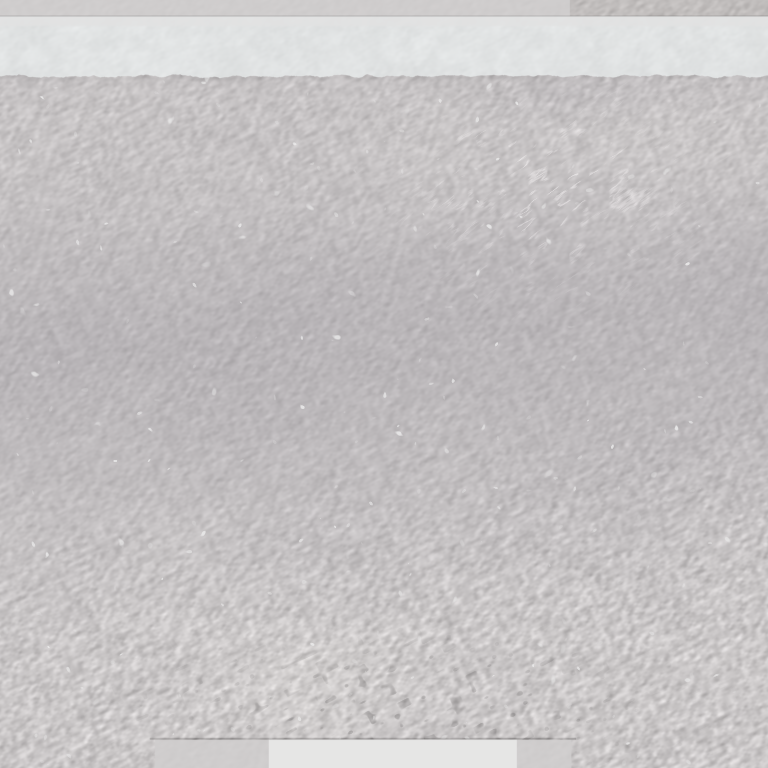
Write a Shadertoy shader that draws this texture.

```glsl
// Frosted grey-lilac sheet with slanted fine grain, a pale top band and flat panels at the bottom edge.

const vec3 SHADE = vec3(0.718, 0.704, 0.715);   // dark middle of the sheet
const vec3 LIGHT = vec3(0.800, 0.788, 0.788);   // lit parts of the sheet
const vec3 BAND = vec3(0.880, 0.889, 0.890);
const vec3 PANEL = vec3(0.812, 0.803, 0.803);
const vec3 TILE = vec3(0.902, 0.900, 0.898);
const vec3 FLECK = vec3(0.930, 0.930, 0.930);

const float BAND_TOP = 0.979;
const float BAND_BOTTOM = 0.901;
const float PANEL_TOP = 0.037;
const float GRAIN_SCALE = 165.0;
const float GRAIN_SLANT = 0.45;                 // radians
const float FLECK_CELLS = 34.0;
const float FLECK_SHARE = 0.26;

float hash(vec2 p) {
    return fract(sin(dot(p, vec2(127.1, 311.7))) * 43758.5453);
}

float noise(vec2 p) {
    vec2 i = floor(p), f = fract(p);
    f = f * f * (3.0 - 2.0 * f);
    return mix(mix(hash(i), hash(i + vec2(1, 0)), f.x),
               mix(hash(i + vec2(0, 1)), hash(i + vec2(1, 1)), f.x), f.y);
}

float fbm(vec2 p) {
    float sum = 0.0, weight = 0.5;
    for (int i = 0; i < 4; i++) {
        sum += weight * noise(p);
        p = p * 2.03 + 17.3;
        weight *= 0.5;
    }
    return sum / 0.9375;
}

vec2 rotate(vec2 p, float a) {
    return vec2(cos(a) * p.x + sin(a) * p.y, cos(a) * p.y - sin(a) * p.x);
}

// Soft round pool of light, 1 at its centre
float pool(vec2 p, vec2 centre, vec2 size) {
    vec2 d = (p - centre) / size;
    return exp(-dot(d, d));
}

// Antialiased step and span
float rise(float edge, float x) {
    float w = 0.8 / iResolution.y;
    return smoothstep(edge - w, edge + w, x);
}

float span(float a, float b, float x) {
    return rise(a, x) - rise(b, x);
}

// Slanted relief: grain lit from the upper left, centred on zero
float grain(vec2 uv) {
    vec2 p = rotate(uv, GRAIN_SLANT) * GRAIN_SCALE * vec2(0.8, 1.15);
    float relief = noise(p + vec2(-0.25, 0.35)) - noise(p - vec2(-0.25, 0.35));
    float mottle = noise(p * 0.75 + 40.0) - 0.5;
    float fine = noise(p * 1.7 + 90.0) - 0.5;
    return 0.55 * relief + 0.5 * mottle + 0.35 * fine;
}

// Small scattered chips of uneven size and strength
float flecks(vec2 uv) {
    vec2 p = uv * FLECK_CELLS, cell = floor(p);
    float cover = 0.0;
    for (int y = -1; y <= 1; y++)
    for (int x = -1; x <= 1; x++) {
        vec2 id = cell + vec2(x, y);
        vec2 centre = id + vec2(hash(id + 3.1), hash(id + 7.7));
        vec2 d = rotate(p - centre, 3.0 * hash(id + 1.9)) * vec2(0.65, 1.2);
        float radius = mix(0.05, 0.13, pow(hash(id + 5.3), 3.0));
        float ragged = length(d) + 0.09 * (noise(p * 7.0) - 0.5);
        float on = step(hash(id + 11.9), FLECK_SHARE);
        float strength = mix(0.2, 0.85, pow(hash(id + 23.0), 2.0));
        cover = max(cover, on * strength * (1.0 - smoothstep(radius * 0.4, radius * 1.4, ragged)));
    }
    return cover;
}

vec3 sheet(vec2 uv) {
    // Broad light: dark across the middle, brighter above and below
    float centre = 0.57 + 0.07 * (uv.x - 0.5);
    float light = uv.y > centre ? 0.60 * smoothstep(centre, 0.80, uv.y)
                                : 0.80 * smoothstep(centre, 0.12, uv.y);
    light += 0.28 * pool(uv, vec2(0.40, 0.12), vec2(0.14, 0.09));
    light += 0.16 * pool(uv, vec2(0.82, 0.83), vec2(0.16, 0.06));
    light -= 0.28 * pool(uv, vec2(0.75, 0.88), vec2(0.14, 0.03));
    light += 0.30 * (fbm(rotate(uv, GRAIN_SLANT) * vec2(6.0, 11.0)) - 0.5) + 0.10;
    vec3 colour = mix(SHADE, LIGHT, light);

    // Grain coarsens in strength toward the lower right
    float rough = 0.085 + 0.09 * smoothstep(0.48, 0.15, uv.y - 0.12 * (uv.x - 0.5));
    rough += 0.035 * smoothstep(0.65, 0.85, uv.y);
    colour += rough * grain(uv);

    // Thin pale scratches at the upper right
    vec2 s = rotate(uv, 0.62) * vec2(22.0, 85.0);
    float scratch = smoothstep(0.09, 0.0, abs(fbm(s) - 0.5)) * smoothstep(0.5, 0.75, noise(uv * 75.0));
    colour += 0.10 * scratch * pool(uv, vec2(0.72, 0.75), vec2(0.16, 0.11));

    // Dark pits near the bottom
    float pits = smoothstep(0.74, 0.92, noise(rotate(uv, GRAIN_SLANT) * vec2(95.0, 140.0)));
    colour -= 0.13 * pits * pool(uv, vec2(0.52, 0.08), vec2(0.30, 0.09));
    return mix(colour, FLECK, flecks(uv));
}

void mainImage(out vec4 fragColor, in vec2 fragCoord) {
    vec2 uv = fragCoord / iResolution.xy;
    vec3 colour = sheet(uv);

    // Pale band with a ragged, faintly shadowed lower edge
    float edge = BAND_BOTTOM + 0.007 * (fbm(vec2(uv.x * 75.0, 4.0)) - 0.5);
    colour -= 0.07 * smoothstep(0.006, 0.0, abs(uv.y - edge + 0.002)) * noise(uv * 110.0);
    vec3 band = BAND + 0.05 * (fbm(uv * 55.0) - 0.5) + 0.025 * grain(uv);
    band = mix(band, vec3(0.885), 0.8 * smoothstep(0.964, 0.968, uv.y));
    colour = mix(colour, band, rise(edge, uv.y));

    // Strip above the band, rougher at the right
    float coarse = rise(0.742, uv.x);
    vec3 strip = mix(PANEL, vec3(0.755, 0.742, 0.738), coarse) + mix(0.02, 0.10, coarse) * grain(uv);
    colour = mix(colour, strip, rise(BAND_TOP, uv.y));
    colour -= 0.09 * smoothstep(0.002, 0.0, abs(uv.y - BAND_TOP));

    // Flat panels along the bottom with a thin dark lip
    float low = 1.0 - rise(PANEL_TOP, uv.y);
    colour = mix(colour, PANEL + 0.02 * grain(uv), low * span(0.202, 0.744, uv.x));
    colour = mix(colour, TILE, low * span(0.350, 0.673, uv.x));
    float lip = smoothstep(0.0025, 0.0, abs(uv.y - PANEL_TOP - 0.001)) * span(0.195, 0.75, uv.x);
    colour -= 0.20 * lip * (0.5 + 0.5 * noise(uv * 40.0));

    fragColor = vec4(clamp(colour, 0.0, 1.0), 1.0);
}
```
